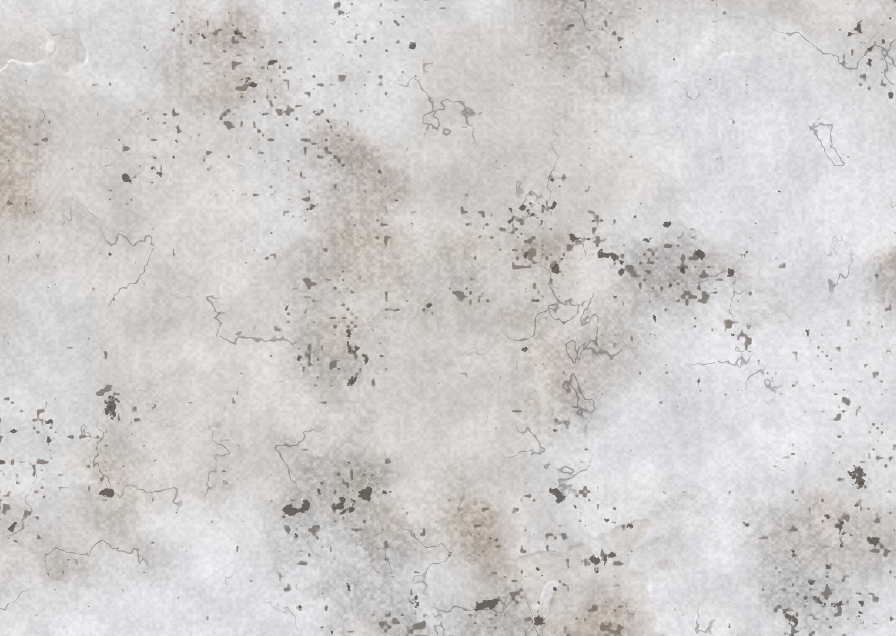
This texture is drawn by a Shadertoy shader. Its source:

```glsl
// Weathered pale plaster: cool and warm whitewash, soft brown and grey stains,
// clustered dark specks and pits, fine cracks and a few flaked paint edges.
// Every layer is thresholded or blended value noise, in units of canvas height.

const vec3 COOL_WHITE = vec3(0.875, 0.876, 0.888);
const vec3 WARM_WHITE = vec3(0.822, 0.814, 0.802);
const vec3 BARE_COAT  = vec3(0.800, 0.775, 0.745);
const vec3 BROWN      = vec3(0.640, 0.570, 0.510);
const vec3 GREY       = vec3(0.610, 0.600, 0.585);
const vec3 SPECK      = vec3(0.430, 0.400, 0.375);
const vec3 PIT        = vec3(0.330, 0.305, 0.285);

const float WASH_SCALE   = 2.6;
const float STAIN_SCALE  = 5.5;
const float MOTTLE_SCALE = 16.0;
const float PIT_SCALE    = 40.0;
const float SPECK_SCALE  = 150.0;
const float GRAIN_SCALE  = 190.0;
const float STAIN_AMOUNT  = 0.48;
const float MOTTLE_AMOUNT = 0.15;
const float GRAIN_AMOUNT  = 0.17;
const float CRACK_WIDTH   = 0.013;
const float FLAKE_LEVEL   = 0.56;
const vec2  LIGHT_STEP    = vec2(-0.002, 0.003);

float hash(vec2 cell) {
    return fract(sin(dot(cell, vec2(127.1, 311.7))) * 43758.5453);
}

float noise(vec2 p) {
    vec2 i = floor(p), f = fract(p);
    f = f * f * (3.0 - 2.0 * f);
    return mix(mix(hash(i), hash(i + vec2(1, 0)), f.x),
               mix(hash(i + vec2(0, 1)), hash(i + vec2(1, 1)), f.x), f.y);
}

// Normalised fractal noise, turned at each octave to hide the lattice
float fbm(vec2 p) {
    const mat2 TURN = mat2(1.6, 1.2, -1.2, 1.6);
    float sum = 0.0, amp = 0.516;
    for (int i = 0; i < 5; i++) {
        sum += amp * noise(p);
        p = TURN * p + 17.3;
        amp *= 0.5;
    }
    return sum;
}

// 1 where the top paint layer has flaked away
float flaked(vec2 p) {
    return smoothstep(FLAKE_LEVEL, FLAKE_LEVEL + 0.012, fbm(p * 3.0 + 41.0));
}

void mainImage(out vec4 fragColor, in vec2 fragCoord) {
    vec2 p = fragCoord / iResolution.y;
    vec2 warp = vec2(fbm(p * 9.0 + 3.0), fbm(p * 9.0 + 61.0)) - 0.5;
    vec2 q = p + 0.07 * warp;

    // Whitewash
    float wash = smoothstep(0.32, 0.66, fbm(q * WASH_SCALE + 7.0));
    vec3 color = mix(WARM_WHITE, COOL_WHITE, wash);

    // Flaked patches with a lit and a shaded rim
    float flakeArea = smoothstep(0.50, 0.62, fbm(p * 3.5 + 88.0));
    float bare = flaked(q);
    float rim = flaked(q + LIGHT_STEP) - bare;
    color = mix(color, BARE_COAT, 0.5 * bare * flakeArea);
    color += 0.10 * rim * flakeArea;

    // Stains, brown in some regions and grey in others
    float stain = smoothstep(0.45, 0.74, fbm(q * STAIN_SCALE + 23.0));
    float hue = smoothstep(0.38, 0.62, fbm(p * 4.0 + 52.0));
    color = mix(color, mix(GREY, BROWN, hue), STAIN_AMOUNT * stain);

    // Mottling and grain
    float grain = fbm(p * GRAIN_SCALE + 5.0) - 0.5;
    color += MOTTLE_AMOUNT * (fbm(q * MOTTLE_SCALE + 11.0) - 0.5);
    color += GRAIN_AMOUNT * grain * (0.8 + 0.8 * stain);

    // Hairline cracks
    float crackArea = smoothstep(0.50, 0.66, fbm(p * 7.0 + 34.0));
    float crack = 1.0 - smoothstep(0.0, CRACK_WIDTH, abs(fbm(q * 10.0 + 71.0) - 0.5));
    color *= 1.0 - 0.26 * crack * crackArea;

    // Specks, crowded where grime gathers
    float grime = smoothstep(0.42, 0.70, fbm(q * 6.5 + 93.0));
    grime = clamp(0.7 * grime + 0.6 * stain, 0.0, 1.0);
    float dots = 0.6 * noise(p * SPECK_SCALE) + 0.4 * noise(p * SPECK_SCALE * 0.47 + 9.0);
    float level = mix(0.84, 0.64, grime);
    float speck = smoothstep(level, level + 0.14, dots);
    vec3 speckColor = mix(SPECK, BROWN * 0.85, 0.6 * hue * noise(p * 30.0));
    color = mix(color, speckColor, 0.75 * speck);

    // Larger ragged pits
    float pitLevel = mix(0.84, 0.67, grime);
    float pit = smoothstep(pitLevel, pitLevel + 0.05, fbm(p * PIT_SCALE + 29.0));
    color = mix(color, PIT, 0.8 * pit);

    fragColor = vec4(clamp(color, 0.0, 1.0), 1.0);
}
```
